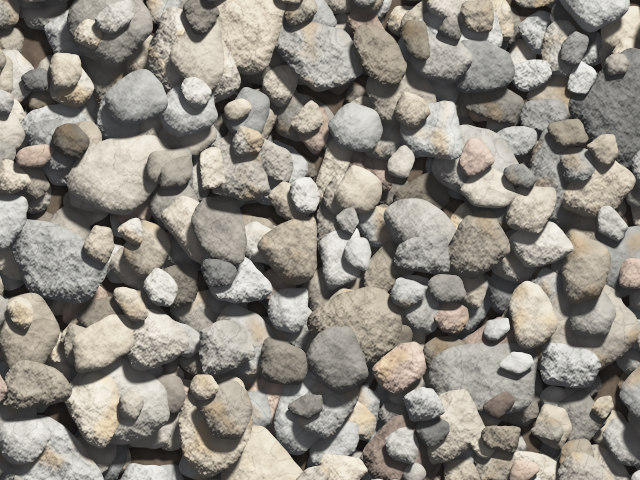
Give the GLSL for this texture, as a Shadertoy shader.

```glsl
// Sunlit gravel: rounded, faceted pebbles scattered on rotated jittered grids.
// Layers are painted from the ground up; each pebble shades and shadows the ones below.
// Albedo, sunlight and skylight are kept apart until the final tone curve.

const float TAU = 6.28319;
const int LAYERS = 6;
const float CELL[LAYERS] = float[](0.09, 0.13, 0.11, 0.20, 0.125, 0.07);
const float PRESENCE[LAYERS] = float[](1.0, 1.0, 0.85, 0.55, 0.55, 0.22);
const vec3 LIGHT = vec3(0.27, 0.66, 0.70);
const vec3 SUN = vec3(1.30, 1.25, 1.16);
const vec3 SKY = vec3(0.105, 0.105, 0.11);
const vec3 SOIL = vec3(0.22, 0.17, 0.13);

vec2 hash2(vec2 p) {
    vec3 q = fract(p.xyx * vec3(0.1031, 0.1030, 0.0973));
    q += dot(q, q.yzx + 33.33);
    return fract((q.xx + q.yz) * q.zy);
}

mat2 rotation(float a) {
    return mat2(cos(a), sin(a), -sin(a), cos(a));
}

float gradientDot(vec2 corner, vec2 offset) {
    float a = TAU * hash2(corner).x;
    return dot(vec2(cos(a), sin(a)), offset);
}

float gradientNoise(vec2 p) {
    vec2 i = floor(p), f = fract(p);
    vec2 u = f * f * f * (f * (f * 6.0 - 15.0) + 10.0), e = vec2(1, 0);
    return mix(mix(gradientDot(i, f), gradientDot(i + e, f - e), u.x),
               mix(gradientDot(i + e.yx, f - e.yx), gradientDot(i + 1.0, f - 1.0), u.x), u.y);
}

float fbm(vec2 p) {
    float sum = 0.0, amp = 0.6;
    for (int i = 0; i < 4; i++) {
        sum += amp * gradientNoise(p);
        p = rotation(0.6) * p * 2.1 + 7.3;
        amp *= 0.55;
    }
    return sum;
}

// Smooth maximum of random half planes: x is 1 on the outline, yz its gradient
vec3 pebbleField(vec2 d, vec2 seed, float radius, float stretch, float axis, float power) {
    float sum = 0.0;
    vec2 slope = vec2(0);
    for (int k = 0; k < 6; k++) {
        vec2 h = hash2(seed + float(k) * 5.7);
        float a = (float(k) + 0.7 * h.x) * TAU / 6.0;
        vec2 n = vec2(cos(a), sin(a));
        vec2 extent = radius * vec2(stretch, 1.0 / stretch) * vec2(cos(a - axis), sin(a - axis));
        n /= length(extent) * mix(0.82, 1.08, h.y);
        float t = max(dot(d, n), 0.001), tp = pow(t, power - 1.0);
        sum += tp * t;
        slope += tp * n;
    }
    float f = pow(sum, 1.0 / power);
    return vec3(f, slope * f / sum);
}

vec3 pebbleAlbedo(vec2 p, vec2 seed, float grain) {
    vec2 h = hash2(seed + 3.1), g = hash2(seed + 8.6);
    float value = mix(0.20, 0.82, pow(h.x, 0.65));
    vec3 tint = mix(vec3(0.95, 0.98, 0.98), vec3(1.06, 0.96, 0.80), smoothstep(0.1, 0.9, h.y));
    tint = mix(tint, vec3(1.05, 0.80, 0.68), 0.8 * step(0.92, g.x));
    float patches = gradientNoise(p * 17.0 + seed * 3.3);
    float rust = smoothstep(0.0, 0.45, patches + 0.3 * grain) * step(0.6, g.y);
    tint = mix(tint, vec3(0.95, 0.70, 0.42), 0.65 * rust);
    float vein = 1.0 - smoothstep(0.0, 0.05, abs(patches + 0.35 * grain));
    return value * tint * (1.0 + 0.45 * grain) * (1.0 - 0.22 * vein * step(0.5, g.x));
}

// Paints one pebble; light.x is sun, light.y is sky
void paintPebble(vec2 d, vec2 p, vec2 seed, float pixel, inout vec3 albedo, inout vec2 light) {
    vec2 h = hash2(seed + 1.7), g = hash2(seed + 6.2);
    float radius = mix(0.35, 0.54, h.x), stretch = mix(1.0, 1.36, h.y);
    float axis = TAU * g.x, power = mix(4.5, 10.0, g.y);
    vec3 field = pebbleField(d, seed, radius, stretch, axis, power);

    // Cast shadow and contact darkening
    vec2 reach = LIGHT.xy * radius * 0.72;
    float caster = pebbleField(d + reach, seed, radius, stretch, axis, power).x;
    light.x *= smoothstep(0.92, 1.06, caster);
    light.y *= mix(0.62, 1.0, smoothstep(0.95, 1.4, field.x));
    if (field.x > 1.15) return;

    // Uneven outline
    float f = field.x + 0.07 * gradientNoise(d * 5.0 + seed * 2.3);
    float cover = clamp(0.5 - (f - 1.0) / (length(field.yz) * pixel), 0.0, 1.0);
    if (cover <= 0.0) return;

    // Domed normal roughened by noise
    vec2 q = p * 24.0 + seed * 9.1;
    float e = 0.10, grain = fbm(q);
    vec2 bump = vec2(fbm(q + vec2(e, 0)), fbm(q + vec2(0, e))) - grain;
    float lean = 0.96 * pow(clamp(f, 0.0, 1.0), mix(1.3, 2.8, h.y));
    vec3 normal = vec3(normalize(field.yz) * lean, sqrt(1.0 - lean * lean));
    normal.xy += 0.3 * (hash2(seed + 4.4) - 0.5) - bump / e * mix(0.10, 0.32, g.x);
    normal = normalize(normal);

    vec2 lit = vec2(max(dot(normal, LIGHT), 0.0), 0.55 + 0.45 * normal.z);
    albedo = mix(albedo, pebbleAlbedo(p, seed, grain), cover);
    light = mix(light, lit, cover);
}

void mainImage(out vec4 fragColor, in vec2 fragCoord) {
    vec2 p = fragCoord / iResolution.y;
    vec3 albedo = SOIL * (1.0 + 0.8 * fbm(p * 40.0));
    vec2 light = vec2(0.5, 0.7);

    for (int k = 0; k < LAYERS; k++) {
        mat2 turn = rotation(float(k) * 1.1 + 0.4);
        vec2 q = turn * p / CELL[k] + 20.0;
        float pixel = 1.0 / (iResolution.y * CELL[k]);
        for (int n = 0; n < 9; n++) {
            vec2 id = floor(q) + vec2(n % 3, n / 3) - 1.0;
            vec2 seed = id + float(k) * 61.0;
            vec2 d = (q - id - mix(vec2(0.25), vec2(0.75), hash2(seed))) * turn;
            if (dot(d, d) > 1.25 || hash2(seed + 0.5).x > PRESENCE[k]) continue;
            paintPebble(d, p, seed, pixel, albedo, light);
        }
    }

    // Highlight rolloff and display gamma
    vec3 color = albedo * (SUN * light.x + SKY * light.y);
    color *= pow(1.0 + pow(color, vec3(4)), vec3(-0.25));
    fragColor = vec4(pow(color, vec3(1.0 / 2.2)), 1.0);
}
```
